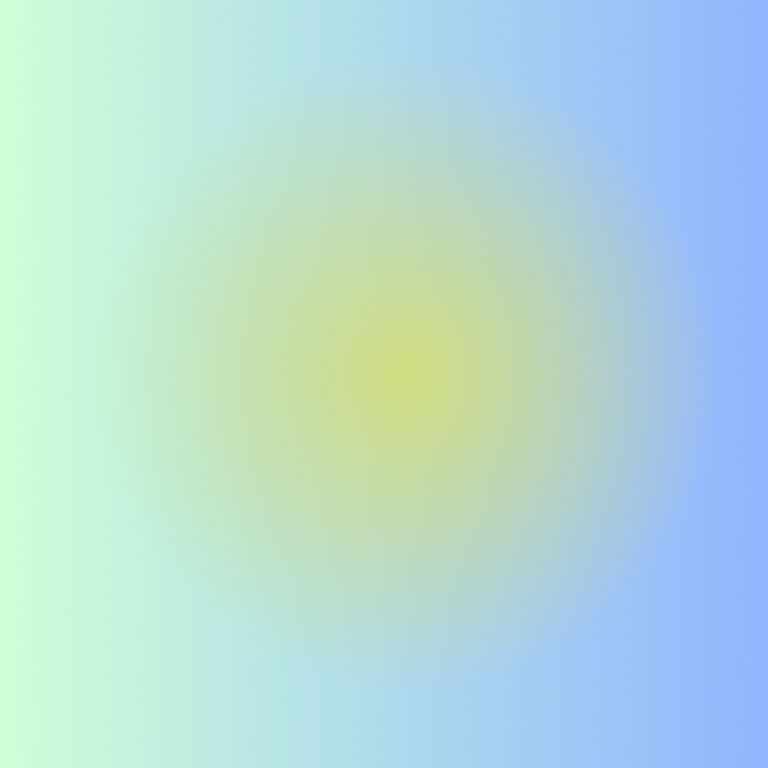
Give the GLSL for this background, as a WebGL 2 fragment shader.

```glsl
#version 300 es
precision highp float;
// A soft mint-to-blue horizontal gradient with a round yellow glow.
// The glow fades linearly with distance from a point just right of
// the centre, and a faint dither hides the banding.

#define MINT vec3(0.805, 1.0, 0.84)
#define BLUE vec3(0.57, 0.71, 1.0)
#define GLOW_COLOR vec3(0.82, 0.865, 0.50)
#define GLOW_CENTER vec2(0.53, 0.513)
#define GLOW_RADIUS 0.41
#define DITHER (1.0 / 255.0)

uniform vec2 u_resolution;
out vec4 fragColor;

float hash(vec2 p) {
    return fract(sin(dot(p, vec2(12.9898, 78.233))) * 43758.5453);
}

// Opacity of the glow: 1 at its centre, 0 at its rim
float glowOpacity(vec2 p) {
    return clamp(1.0 - length(p - GLOW_CENTER) / GLOW_RADIUS, 0.0, 1.0);
}

void main() {
    vec2 uv = gl_FragCoord.xy / u_resolution;
    // Keep the glow round on a canvas of any shape
    vec2 p = (gl_FragCoord.xy - 0.5 * u_resolution)
           / min(u_resolution.x, u_resolution.y) + 0.5;

    // Background gradient, then the glow on top
    vec3 color = mix(MINT, BLUE, uv.x);
    color = mix(color, GLOW_COLOR, glowOpacity(p));

    // Dither by less than one colour step
    color += (hash(gl_FragCoord.xy) - 0.5) * DITHER;
    fragColor = vec4(color, 1.0);
}
```
